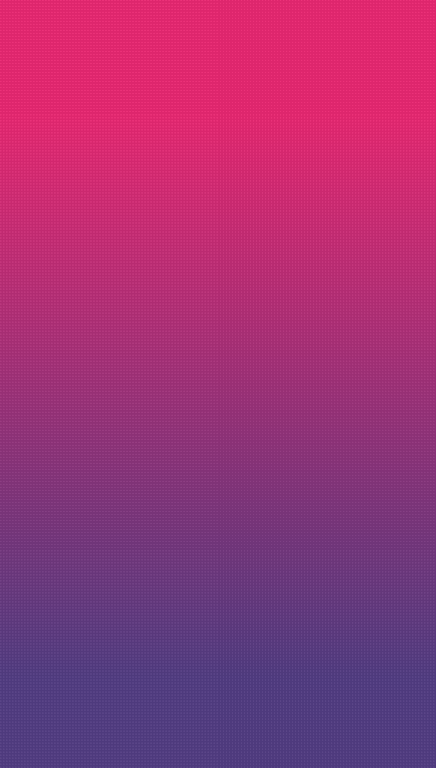
Reproduce this background procedurally as a WebGL 1 fragment shader.

```glsl
precision highp float;

uniform vec2 u_resolution;

const vec3 PINK = vec3(0.885, 0.160, 0.438);
const vec3 VIOLET = vec3(0.318, 0.238, 0.500);
const float CELLS_ACROSS = 145.0;

// Vertical blend: flat at both ends, linear between them
vec3 verticalGradient(float height, float low, float high, vec3 bottom, vec3 top) {
  float blend = clamp((height - low) / (high - low), 0.0, 1.0);
  return mix(bottom, top, blend);
}

// Square grid of soft round dots, measured in cells
float dotGrid(vec2 cell, float radius, float softness) {
  float reach = length(fract(cell) - 0.25);
  return 1.0 - smoothstep(radius - softness, radius + softness, reach);
}

void main() {
  float height = gl_FragCoord.y / u_resolution.y;
  vec3 color = verticalGradient(height, 0.12, 0.85, VIOLET, PINK);

  // Fine dots, balanced around the gradient colour
  float cellsPerPixel = CELLS_ACROSS / u_resolution.x;
  vec2 cell = gl_FragCoord.xy * cellsPerPixel;
  float dots = dotGrid(cell, 0.28, 0.5 * cellsPerPixel);
  color += vec3(0.052, 0.047, 0.047) * (dots - 0.25);

  gl_FragColor = vec4(color, 1.0);
}
```
